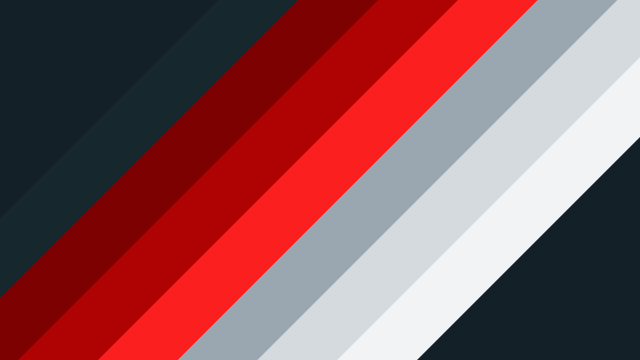
Write a WebGL 2 fragment shader that draws this background.

```glsl
#version 300 es
precision highp float;
// Flat diagonal stripes in reds and greys across a dark slate ground.

uniform vec2 u_resolution;
out vec4 fragColor;

// Layout, in canvas heights from the centre, measured along x - y
const float FIRST_EDGE = -0.7817;
const float STRIPE_STEP = 0.2216;
const int STRIPE_COUNT = 8;

// Palette
const vec3 SLATE = vec3(0.078, 0.125, 0.157);
const vec3 STRIPES[STRIPE_COUNT] = vec3[](
    vec3(0.090, 0.153, 0.180),  // teal shade
    vec3(0.490, 0.004, 0.004),  // maroon
    vec3(0.686, 0.008, 0.008),  // crimson
    vec3(0.984, 0.122, 0.122),  // bright red
    vec3(0.608, 0.655, 0.690),  // steel
    vec3(0.835, 0.855, 0.875),  // silver
    vec3(0.945, 0.953, 0.961),  // off-white
    SLATE                       // ground again
);

// Coverage of the half-plane beyond an edge, blended over one pixel
float beyond(float position, float edge, float pixelWidth) {
    return clamp((position - edge) / pixelWidth + 0.5, 0.0, 1.0);
}

void main() {
    vec2 p = (gl_FragCoord.xy - 0.5 * u_resolution) / u_resolution.y;
    float diagonal = p.x - p.y;
    float pixelWidth = sqrt(2.0) / u_resolution.y;

    // Each stripe covers everything past its edge, then the next overlays it
    vec3 color = SLATE;
    for (int i = 0; i < STRIPE_COUNT; i++) {
        float edge = FIRST_EDGE + float(i) * STRIPE_STEP;
        color = mix(color, STRIPES[i], beyond(diagonal, edge, pixelWidth));
    }
    fragColor = vec4(color, 1.0);
}
```
